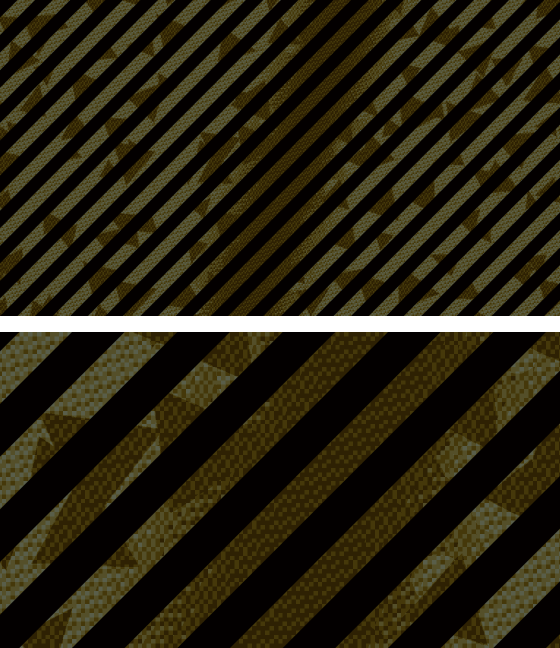
Top, the full canvas; bottom, a detail of the centre.
A Shadertoy shader for this pattern:

```glsl
const vec3 BLACK = vec3(0.01, 0.0, 0.0);
const vec3 BROWN = vec3(0.18, 0.13, 0.01);
const vec3 AMBER = vec3(0.27, 0.22, 0.04);
const vec3 OLIVE = vec3(0.33, 0.31, 0.16);
const vec3 GREY  = vec3(0.35, 0.37, 0.29);

vec2 hash2(vec2 p) {
    vec2 q = vec2(dot(p, vec2(127.1, 311.7)), dot(p, vec2(269.5, 183.3)));
    return fract(sin(q) * 43758.5);
}

// Evenly spread ordered noise for the dither grain
float grain(vec2 cell) {
    return fract(52.983 * fract(dot(cell, vec2(0.06711, 0.00584))));
}

vec2 rotate(vec2 p, float angle) {
    float c = cos(angle), s = sin(angle);
    return vec2(c * p.x - s * p.y, s * p.x + c * p.y);
}

float triangleDistance(vec2 p, float inradius) {
    return max(abs(p.x) * 0.866 + p.y * 0.5, -p.y) - inradius;
}

// Cellular scatter: x is the nearest shard, y the nearest disc
vec2 scatterDistance(vec2 p, float cellSize) {
    vec2 home = floor(p / cellSize);
    vec2 nearest = vec2(1.0);
    for (int j = -1; j <= 1; j++) {
        for (int i = -1; i <= 1; i++) {
            vec2 id = home + vec2(i, j);
            vec2 place = hash2(id);
            vec2 shape = hash2(id + 41.0);
            vec2 q = p - (id + place) * cellSize;
            float size = cellSize * mix(0.13, 0.32, shape.x);
            vec2 local = rotate(q, shape.y * 6.283);
            local.x *= mix(0.8, 1.4, place.x);
            nearest.x = min(nearest.x, triangleDistance(local, size));
            vec2 discCentre = (shape - 0.5) * cellSize;
            nearest.y = min(nearest.y, length(q - discCentre) - size);
        }
    }
    return nearest;
}

// Dark slanted valley with pale fields on either side
float valleyTone(vec2 p) {
    float axis = 0.76 + 0.35 * p.y;
    return mix(0.04, 0.7, smoothstep(0.03, 0.24, abs(p.x - axis)));
}

vec3 ramp(float level) {
    vec3 c = mix(BROWN, AMBER, clamp(level, 0.0, 1.0));
    c = mix(c, OLIVE, clamp(level - 1.0, 0.0, 1.0));
    return mix(c, GREY, clamp(level - 2.0, 0.0, 1.0));
}

vec3 ditheredCloth(vec2 p, float rows, float blur) {
    vec2 patches = scatterDistance(p, 0.13);
    vec2 cover = 1.0 - smoothstep(-blur, blur, patches);
    float tone = valleyTone(p);
    tone = min(tone + 0.28 * cover.y * smoothstep(0.1, 0.4, tone), 0.7);
    tone = mix(tone, min(tone, 0.1), cover.x);
    float level = tone * 3.0 + (grain(floor(p * rows)) - 0.5) * 2.0;
    return ramp(floor(level + 0.5));
}

// Equal diagonal bars, coverage from 0 to 1
float diagonalBars(vec2 p, float count, float blur) {
    float wave = abs(fract((p.x - p.y) * count) - 0.75);
    float edge = min(wave, 1.0 - wave) - 0.25;
    return 1.0 - smoothstep(-blur, blur, edge);
}

void mainImage(out vec4 fragColor, in vec2 fragCoord) {
    float pixel = 1.0 / iResolution.y;
    vec3 cloth = vec3(0.0);

    // Four samples soften the grain
    for (int k = 0; k < 4; k++) {
        vec2 offset = (vec2(k % 2, k / 2) - 0.5) * 0.5;
        cloth += ditheredCloth((fragCoord + offset) * pixel, 216.0, pixel) * 0.25;
    }

    float bars = diagonalBars(fragCoord * pixel, 9.0, 9.0 * pixel);
    fragColor = vec4(mix(BLACK, cloth, bars), 1.0);
}
```
